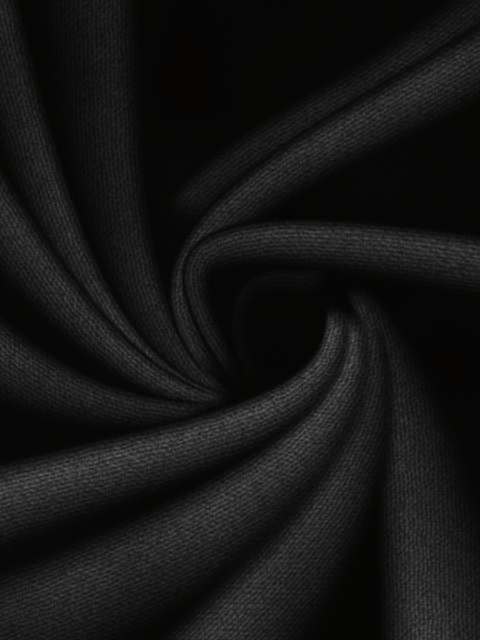
Write a Shadertoy shader that draws this texture.

```glsl
const int SEGMENTS = 24;
const float TAU = 6.2831853;

float hash(vec2 p) {
    vec3 q = fract(p.xyx * vec3(0.1031, 0.1030, 0.0973));
    q += dot(q, q.yzx + 33.33);
    return fract((q.x + q.y) * q.z);
}

float noise(vec2 p) {
    vec2 i = floor(p), f = fract(p);
    f = f * f * (3.0 - 2.0 * f);
    return mix(mix(hash(i), hash(i + vec2(1, 0)), f.x),
               mix(hash(i + vec2(0, 1)), hash(i + vec2(1, 1)), f.x), f.y);
}

vec2 bezier(vec2 a, vec2 b, vec2 c, vec2 d, float t) {
    float u = 1.0 - t;
    return u * u * u * a + 3.0 * u * t * (u * b + t * c) + t * t * t * d;
}

// Signed distance to the curve (left is positive) and position along it
vec2 curveCoords(vec2 p, vec2 a, vec2 b, vec2 c, vec2 d) {
    vec2 nearest = vec2(1e3, 0.0);
    vec2 start = a;
    for (int i = 1; i <= SEGMENTS; i++) {
        vec2 end = bezier(a, b, c, d, float(i) / float(SEGMENTS));
        vec2 along = end - start, rel = p - start;
        float h = clamp(dot(rel, along) / dot(along, along), 0.0, 1.0);
        float dist = length(rel - along * h);
        if (dist < abs(nearest.x)) {
            float side = along.x * rel.y - along.y * rel.x;
            nearest = vec2(side < 0.0 ? -dist : dist, (float(i - 1) + h) / float(SEGMENTS));
        }
        start = end;
    }
    return nearest;
}

// Knitted ribs with short slanted stitches
float knit(vec2 q) {
    float rib = sin(TAU * (q.x / 0.0068 + 0.5 * noise(q * 60.0)));
    float stitch = sin(TAU * (q.y / 0.009 + q.x / 0.012));
    return 1.0 + 0.2 * rib + 0.1 * stitch;
}

// Paints one fold over the cloth below; a negative width puts its body on the right
float fold(float under, vec2 p, vec2 a, vec2 b, vec2 c, vec2 d, vec2 width, vec2 light) {
    vec2 q = curveCoords(p, a, b, c, d);
    float x = q.x / mix(width.x, width.y, q.y);
    float profile = smoothstep(-0.05, 0.28, x) * (1.0 - smoothstep(0.22, 1.05, x));
    float cover = smoothstep(-0.05, 0.06, x) * (1.0 - smoothstep(0.7, 1.1, x));
    cover *= 1.0 - smoothstep(0.9, 1.0, q.y);
    float lit = mix(light.x, light.y, q.y) * profile * knit(vec2(q.x, q.y * distance(a, d)));
    return mix(under, lit, cover);
}

// Folds falling from the upper left into the centre
float leftFolds(float s, vec2 p) {
    s = fold(s, p, vec2(0.22, 1.026), vec2(0.225, 0.74), vec2(0.221, 0.479), vec2(0.371, 0.385),
             vec2(-0.19, -0.035), vec2(0.075, 0.11));
    s = fold(s, p, vec2(0.026, 1.026), vec2(0.104, 0.70), vec2(0.169, 0.427), vec2(0.365, 0.383),
             vec2(-0.13, -0.03), vec2(0.1, 0.16));
    s = fold(s, p, vec2(-0.052, 0.83), vec2(0.052, 0.674), vec2(0.169, 0.427), vec2(0.352, 0.38),
             vec2(-0.16, -0.03), vec2(0.16, 0.15));
    return fold(s, p, vec2(-0.052, 0.557), vec2(0.065, 0.453), vec2(0.156, 0.375), vec2(0.339, 0.372),
                vec2(-0.18, -0.03), vec2(0.15, 0.09));
}

// Folds sweeping in from the upper right, and the faint inner curl
float upperFolds(float s, vec2 p) {
    s = fold(s, p, vec2(0.781, 1.078), vec2(0.547, 0.857), vec2(0.365, 0.83), vec2(0.247, 0.674),
             vec2(0.16, 0.08), vec2(0.08, 0.08));
    s = fold(s, p, vec2(0.781, 0.987), vec2(0.521, 0.805), vec2(0.078, 0.648), vec2(0.345, 0.385),
             vec2(0.13, 0.035), vec2(0.15, 0.13));
    s = fold(s, p, vec2(0.781, 0.629), vec2(0.391, 0.6875), vec2(0.143, 0.6875), vec2(0.371, 0.388),
             vec2(0.11, 0.03), vec2(0.19, 0.09));
    return fold(s, p, vec2(0.47, 0.58), vec2(0.34, 0.6), vec2(0.335, 0.48), vec2(0.39, 0.4),
                vec2(0.05, 0.03), vec2(0.035, 0.02));
}

// Folds fanning out across the bottom
float lowerFolds(float s, vec2 p) {
    s = fold(s, p, vec2(0.592, -0.03), vec2(0.586, 0.219), vec2(0.592, 0.44), vec2(0.534, 0.55),
             vec2(-0.26, -0.03), vec2(0.17, 0.09));
    s = fold(s, p, vec2(0.195, -0.042), vec2(0.43, 0.18), vec2(0.573, 0.323), vec2(0.557, 0.512),
             vec2(-0.25, -0.03), vec2(0.19, 0.15));
    s = fold(s, p, vec2(-0.026, 0.102), vec2(0.326, 0.232), vec2(0.553, 0.349), vec2(0.531, 0.518),
             vec2(-0.24, -0.03), vec2(0.12, 0.27));
    return fold(s, p, vec2(-0.026, 0.271), vec2(0.26, 0.349), vec2(0.534, 0.368), vec2(0.505, 0.525),
                vec2(-0.15, -0.035), vec2(0.2, 0.24));
}

void mainImage(out vec4 fragColor, in vec2 fragCoord) {
    vec2 p = fragCoord / iResolution.y;
    float shade = 0.012 * noise(p * 7.0);
    shade = leftFolds(shade, p);
    shade = upperFolds(shade, p);
    shade = lowerFolds(shade, p);

    // Fibre grain and uneven light
    shade *= 0.62 + 0.76 * noise(p * 400.0);
    shade *= 0.85 + 0.3 * noise(p * 9.0);

    vec3 shadow = vec3(0.021, 0.018, 0.015);
    vec3 cloth = vec3(1.0, 1.01, 1.02);
    fragColor = vec4(shadow + cloth * shade, 1.0);
}
```
